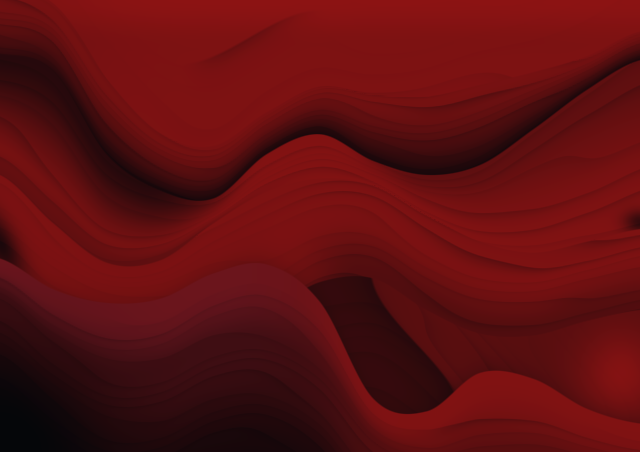
Give the GLSL for this background, as a WebGL 2 fragment shader.

```glsl
#version 300 es
precision highp float;
// Dark red layered waves, like stacked sheets of carved paper.
// Spline ridges split the canvas into bands; each band is filled with
// terraces that follow its two ridges, shaded by depth and painted back to front.

#define KNOTS 13
#define TERRACE_DEPTH 0.42
#define TERRACE_FADE 4.5
#define WOBBLE 0.35
#define CONTACT_SHADOW 0.16
#define BRIGHT 0.49

uniform vec2 u_resolution;
out vec4 fragColor;

// Ridge heights at even steps across the canvas, from top to bottom
const float UPPER[KNOTS] = float[](1.02, .985, .825, .705, .677, .751, .806, .79, .786, .812, .84, .875, .93);
const float CREST[KNOTS] = float[](.88, .843, .659, .579, .561, .659, .703, .644, .613, .635, .714, .801, .867);
const float MIDDLE[KNOTS] = float[](.613, .506, .419, .424, .506, .576, .605, .59, .524, .465, .441, .465, .493);
const float ARCH[KNOTS] = float[](.424, .354, .321, .308, .308, .314, .376, .384, .314, .262, .258, .29, .314);
const float FRONT[KNOTS] = float[](.428, .36, .33, .339, .395, .415, .332, .118, .09, .175, .162, .096, .063);
const float BASE[KNOTS] = float[](.336, .234, .166, .17, .218, .229, .166, .022, -.033, -.03, -.03, -.05, -.07);

// Catmull-Rom spline through the ridge heights
float ridge(float k[KNOTS], float x) {
  float s = clamp(x, 0.0, 0.9999) * float(KNOTS - 1);
  int i = int(s);
  float f = fract(s);
  float a = k[max(i - 1, 0)], b = k[i], c = k[i + 1], d = k[min(i + 2, KNOTS - 1)];
  return b + 0.5 * f * (c - a + f * (2.0 * a - 5.0 * b + 4.0 * c - d + f * (3.0 * (b - c) + d - a)));
}

float hash(float n) { return fract(sin(n * 91.7) * 437.5); }

// Smooth-edged coverage of the area below a ridge
float below(float height, float y) {
  float d = height - y;
  return smoothstep(-0.8, 0.8, d / max(fwidth(d), 1e-5));
}

// Light multiplier of overlapping sheets: a shadow under each sheet edge
float terraces(float level, float x, float seed) {
  float u = level + WOBBLE * sin(level * 1.7 + x * 9.0 + seed) + 0.15 * sin(x * 23.0 + seed * 2.0);
  float w = clamp(fwidth(u), 1e-4, 1.0);
  float s = fract(u);
  float shadow = exp(-TERRACE_FADE * s) * smoothstep(0.0, 1.5 * w, s);
  float strength = mix(0.35, 1.0, hash(floor(u) + seed));
  return 1.0 - TERRACE_DEPTH * strength * shadow * (1.0 - smoothstep(0.4, 1.0, w));
}

// Soft elliptical spot
float spot(vec2 p, vec2 center, vec2 size) {
  vec2 q = (p - center) / size;
  return exp(-dot(q, q));
}

// Dark red ramp, from near black to bright red
vec3 redRamp(float light) {
  return vec3(light, 0.02 + 0.1 * light, 0.034 + 0.075 * light);
}

void main() {
  vec2 p = gl_FragCoord.xy / u_resolution;
  float x = p.x, y = p.y;
  float upper = ridge(UPPER, x), crest = ridge(CREST, x), middle = ridge(MIDDLE, x);
  float arch = ridge(ARCH, x), front = ridge(FRONT, x), base = ridge(BASE, x);

  // Smooth top sheet with one soft crease
  float light = BRIGHT - 0.06 * spot(p, vec2(0.0, 0.95), vec2(0.15, 0.2)) + 0.06 * smoothstep(0.9, 1.0, y);
  float crease = 0.855 + 0.12 * smoothstep(0.28, 0.5, x) - y;
  float creaseMask = smoothstep(0.28, 0.36, x) * (1.0 - smoothstep(0.4, 0.52, x));
  light -= 0.1 * creaseMask * exp(-max(crease, 0.0) * 45.0) * smoothstep(-0.006, 0.002, crease);
  light *= mix(1.0, terraces((upper - y) * 16.0, x, 2.0), 0.3 * exp(-max(y - upper, 0.0) * 14.0));

  // Upper slope, sinking into the dark valley
  float t = clamp((upper - y) / (upper - crest), 0.0, 1.3);
  float slope = mix(0.47, 0.09, pow(t, 1.6)) + 0.1 * t * spot(p, vec2(0.0, 0.88), vec2(0.12, 0.2));
  slope *= terraces(t * 7.0, x, 1.0);
  light = mix(light, slope, below(upper, y));

  // Central wave, shaded on its left and right flanks
  t = clamp((crest - y) / (crest - middle), 0.0, 1.3);
  float flank = 0.36 * (1.0 - smoothstep(0.22, 0.42, x)) + 0.14 * smoothstep(0.52, 0.66, x);
  float wave = BRIGHT + 0.02 - flank * exp(-3.5 * t * t);
  wave -= 0.12 * smoothstep(0.75, 1.0, t) * (1.0 - smoothstep(0.25, 0.5, x));
  wave *= mix(1.0, terraces(t * 5.0, x, 4.0), 0.65);
  wave -= 0.3 * spot(p, vec2(1.0, 0.51), vec2(0.025, 0.025));
  light = mix(light, wave, below(crest, y));

  // Nested arcs around the hollow
  t = clamp((middle - y) / (middle - arch), 0.0, 1.3);
  float right = smoothstep(0.42, 0.56, x);
  float arcs = BRIGHT - 0.17 * right * smoothstep(0.3, 1.0, t);
  arcs *= mix(1.0, terraces(t * 6.0, x, 7.0), mix(0.3, 0.9, right));
  arcs -= 0.36 * spot(vec2(x, y + 1.4 * x), vec2(0.0, 0.46), vec2(0.035, 0.06));
  light = mix(light, arcs, below(middle, y));

  // Hollow, its diagonal fold and the glow at the right
  float fold = x - mix(0.72, 0.58, smoothstep(0.08, 0.4, y));
  float hollow = 0.22 - 0.07 * exp(-abs(fold) * 25.0);
  hollow *= mix(1.0, terraces((arch - y) * 22.0, x, 3.0), 0.4);
  float outer = 0.35 * mix(1.0, terraces(fold * 28.0, y, 5.0), exp(-max(fold, 0.0) * 9.0));
  outer += 0.17 * spot(p, vec2(0.97, 0.17), vec2(0.065, 0.1));
  hollow = mix(hollow, outer, smoothstep(-0.003, 0.003, fold));
  light = mix(light, hollow, below(arch, y));
  light *= 1.0 - CONTACT_SHADOW * exp(-max(y - front, 0.0) * 35.0);

  // Front wave, darkening in steps toward the lower left corner
  t = clamp((front - y) / (front - base), 0.0, 1.3);
  float depth = max(base - y, 0.0);
  float body = mix(0.42, 0.25, smoothstep(0.2, 1.0, t)) + 0.08 * smoothstep(0.45, 0.62, x);
  body = mix(body, 0.09, smoothstep(0.0, 0.24, depth));
  float level = min(t, 1.0) * 5.0 + depth * 32.0;
  body *= mix(1.0, terraces(level, x, 6.0), smoothstep(0.15, 0.6, t));
  body *= 1.0 - 0.88 * spot(p, vec2(0.0), vec2(0.17, 0.23));
  float cover = below(front, y);
  light = mix(light, body, cover);

  vec3 color = redRamp(max(light, 0.02));
  color += vec3(0.0, 0.02, 0.045) * cover * (1.0 - smoothstep(0.35, 0.65, x)) * smoothstep(0.1, 0.4, light);
  fragColor = vec4(color, 1.0);
}
```
